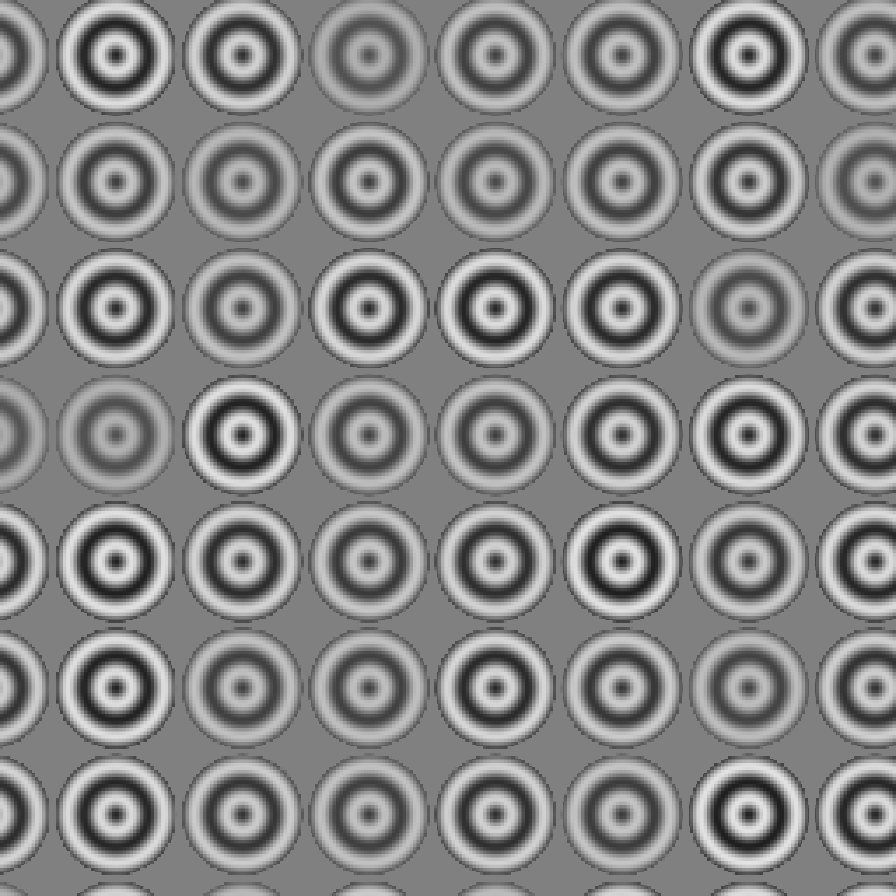
Give the GLSL for this pattern, as a Shadertoy shader.

```glsl
const float TAU = 6.2831853;
const float GRAIN = 256.0;                  // coarse blocks per canvas height
const float CELLS = 7.08;                   // discs per canvas height
const vec2 CENTER = vec2(0.917, 0.643);     // first disc centre, in cells
const float RADIUS = 0.477;                 // disc radius, in cells
const float RING_FREQUENCY = 3.93;          // ring cycles per cell
const float BACKGROUND = 0.502;

float hash21(vec2 p) {
    vec3 q = fract(p.xyx * vec3(0.1031, 0.1030, 0.0973));
    q += dot(q, q.yzx + 33.33);
    return fract((q.x + q.y) * q.z);
}

// Snap to block centres, blending over one pixel at the seams
vec2 snapToBlocks(vec2 uv, float blocks, float pixel) {
    vec2 g = uv * blocks;
    vec2 seam = floor(g + 0.5);
    return (seam + clamp((g - seam) / (blocks * pixel), -0.5, 0.5)) / blocks;
}

// Concentric cosine wave, dark at the centre
float rings(float r, float frequency) {
    return -cos(TAU * frequency * r);
}

float discMask(float r, float radius, float softness) {
    return 1.0 - smoothstep(-softness, softness, r - radius);
}

// Contrast of one disc, biased towards the strong end
float discContrast(vec2 id, float low, float high) {
    return mix(low, high, sqrt(hash21(id + 17.0)));
}

void mainImage(out vec4 fragColor, in vec2 fragCoord) {
    float pixel = 1.0 / iResolution.y;
    vec2 uv = snapToBlocks(fragCoord * pixel, GRAIN, pixel);

    // Square grid of discs
    vec2 p = uv * CELLS - CENTER + 0.5;
    vec2 id = floor(p);
    float r = length(p - id - 0.5);

    // Ring wave around the mid grey, cut to the disc
    float wave = rings(r, RING_FREQUENCY) * discContrast(id, 0.13, 0.385);
    float shade = BACKGROUND + wave * discMask(r, RADIUS, 0.5 * pixel * CELLS);

    fragColor = vec4(vec3(shade), 1.0);
}
```
